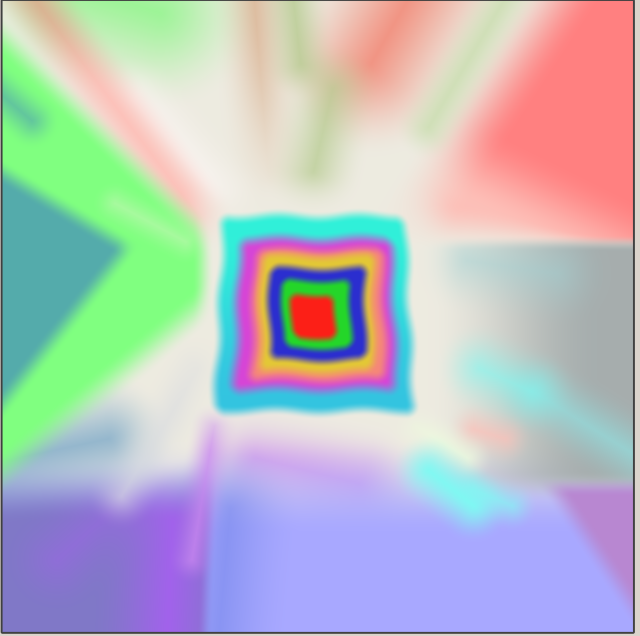
Write a Shadertoy shader that draws this background.

```glsl
const vec3 CREAM = vec3(.93, .92, .88);
const vec3 CORAL = vec3(1., .5, .5);
const vec3 BLUSH = vec3(.99, .75, .72);
const vec3 TAN = vec3(.85, .69, .56);
const vec3 OLIVE = vec3(.69, .78, .53);
const vec3 GREEN = vec3(.5, 1., .5);
const vec3 TEAL = vec3(.33, .67, .67);
const vec3 AQUA = vec3(.49, .98, .95);
const vec3 MIST = vec3(.65, .68, .68);
const vec3 LAVENDER = vec3(.66, .66, 1.);
const vec3 SLATE = vec3(.5, .47, .78);
const vec3 VIOLET = vec3(.67, .36, .96);
const vec3 ORCHID = vec3(.79, .53, .94);

void lay(inout vec3 col, vec3 tint, float mask) {
    col = mix(col, tint, mask);
}

// Soft stroke between line.xy and line.zw
float ray(vec2 p, vec4 line, float radius, float soft) {
    vec2 q = p - line.xy, ab = line.zw - line.xy;
    float h = clamp(dot(q, ab) / dot(ab, ab), 0., 1.);
    return 1. - smoothstep(-soft, soft, length(q - h * ab) - radius);
}

// Soft half plane left of the line
float leftOf(vec2 p, vec4 line, float soft) {
    vec2 q = p - line.xy, ab = normalize(line.zw - line.xy);
    return smoothstep(-soft, soft, ab.x * q.y - ab.y * q.x);
}

float boxDistance(vec2 p, vec2 halfSize, float radius) {
    vec2 q = abs(p) - halfSize + radius;
    return length(max(q, 0.)) + min(max(q.x, q.y), 0.) - radius;
}

// Wavy blurred square
float tile(vec2 p, vec2 center, vec2 halfSize, float soft) {
    vec2 q = p - center;
    q += .003 * sin(q.yx * 48. + vec2(.5, 1.2));
    return 1. - smoothstep(-soft, soft, boxDistance(q, halfSize, .014));
}

void upperRays(inout vec3 col, vec2 p) {
    lay(col, vec3(.95, .52, .45), ray(p, vec4(.66, 1.04, .58, .9), .05, .1));
    lay(col, TAN, ray(p, vec4(.395, 1.03, .42, .72), .02, .05) * smoothstep(.62, 1., p.y));
    lay(col, OLIVE, .85 * ray(p, vec4(.455, 1.03, .47, .9), .02, .04));
    lay(col, OLIVE, .9 * ray(p, vec4(.52, .86, .49, .73), .02, .06));
    // Coral corner
    float depth = smoothstep(0., .14, p.y - .62 + .5 * (p.x - .85));
    float top = mix(.68, .63, smoothstep(.7, .95, p.x));
    float corner = leftOf(p, vec4(.87, 1., .7, .74), .06) * smoothstep(.605, top, p.y);
    lay(col, mix(BLUSH, CORAL, depth), corner);
    lay(col, vec3(.8, .87, .7), ray(p, vec4(.8, 1.02, .67, .8), .02, .035));
    // Green, white and blush rays
    lay(col, vec3(.58, .96, .56), ray(p, vec4(.12, 1.02, .25, .98), .06, .1));
    lay(col, vec3(.98, .96, .95), ray(p, vec4(.21, .84, .34, .69), .025, .05));
    vec3 blush = mix(BLUSH, TAN, smoothstep(.85, 1., p.y));
    lay(col, blush, ray(p, vec4(.04, 1.02, .31, .66), .025, .035));
}

void lowerRays(inout vec3 col, vec2 p) {
    lay(col, ORCHID, .8 * ray(p, vec4(.4, .28, .56, .24), .035, .07));
    lay(col, LAVENDER, 1. - smoothstep(.16, .31, p.y));
    lay(col, vec3(.46, .53, .92), ray(p, vec4(.34, -.02, .36, .2), .015, .1));
    // Violet corner
    vec3 shade = mix(SLATE, VIOLET, ray(p, vec4(.26, -.03, .27, .18), .035, .09));
    lay(shade, VIOLET, .5 * ray(p, vec4(.09, .12, .2, .22), .02, .07));
    float corner = leftOf(p, vec4(.32, 0., .33, .3), .012);
    lay(col, shade, corner * (1. - smoothstep(.18, .28, p.y)));
    lay(col, vec3(.52, .68, .79), ray(p, vec4(-.02, .27, .17, .31), .035, .07));
    lay(col, vec3(.85, .86, .88), .8 * ray(p, vec4(.19, .22, .31, .42), .015, .04));
    lay(col, ORCHID, ray(p, vec4(.3, .12, .335, .33), .01, .03));
}

void rightRays(inout vec3 col, vec2 p) {
    float band = smoothstep(.21, .26, p.y) * (1. - smoothstep(.605, .63, p.y));
    lay(col, MIST, band * smoothstep(.66, .94, p.x));
    lay(col, vec3(.62, .82, .83), .7 * band * ray(p, vec4(.73, .59, .87, .57), .02, .07));
    lay(col, vec3(.58, .85, .85), band * ray(p, vec4(.84, .38, 1., .28), .02, .05));
    lay(col, AQUA, .9 * ray(p, vec4(.75, .42, .83, .385), .015, .06));
    lay(col, BLUSH, ray(p, vec4(.74, .325, .79, .31), .01, .035));
    lay(col, vec3(.93, .98, .87), ray(p, vec4(.65, .33, .73, .28), .012, .03));
    lay(col, AQUA, ray(p, vec4(.67, .26, .74, .205), .025, .035));
    lay(col, AQUA, .8 * ray(p, vec4(.74, .23, .8, .205), .012, .03));
    float mauve = leftOf(p, vec4(.86, .24, 1., .03), .02) * (1. - smoothstep(.22, .25, p.y));
    lay(col, vec3(.72, .53, .82), mauve);
}

void leftArrow(inout vec3 col, vec2 p) {
    float arrow = leftOf(p, vec4(.32, .63, 0., .948), .025);
    arrow *= leftOf(p, vec4(0., .254, .3125, .516), .03) * (1. - smoothstep(.3, .335, p.x));
    vec3 fill = mix(GREEN, vec3(.72, .97, .67), ray(p, vec4(.18, .68, .29, .62), .008, .03));
    lay(fill, TEAL, .8 * ray(p, vec4(-.02, .87, .05, .81), .015, .03));
    float core = leftOf(p, vec4(.2, .61, 0., .732), .018);
    lay(fill, TEAL, core * leftOf(p, vec4(0., .36, .195, .607), .018));
    lay(col, fill, arrow);
}

void nestedSquares(inout vec3 col, vec2 p) {
    vec2 q = p;
    q.x += .3 * (p.x - .491) * (p.y - .507);
    vec3 cyan = mix(vec3(.2, .77, .88), vec3(.19, .94, .85), smoothstep(.37, .65, p.y));
    lay(col, cyan, tile(q, vec2(.491, .507), vec2(.148, .153), .011));
    lay(col, vec3(.84, .27, .84), tile(q, vec2(.493, .506), vec2(.122, .118), .013));
    lay(col, vec3(.96, .53, .47), tile(q, vec2(.498, .505), vec2(.102), .011));
    lay(col, vec3(.89, .78, .21), tile(p, vec2(.495, .507), vec2(.088, .091), .01));
    lay(col, vec3(.17, .18, .81), tile(p, vec2(.496, .506), vec2(.075, .072), .009));
    lay(col, vec3(.14, .84, .16), tile(p, vec2(.495, .506), vec2(.053), .008));
    lay(col, vec3(.99, .12, .09), tile(p, vec2(.49, .503), vec2(.034), .008));
}

void mainImage(out vec4 fragColor, in vec2 fragCoord) {
    vec2 p = fragCoord / iResolution.xy;
    vec3 col = CREAM;
    upperRays(col, p);
    lowerRays(col, p);
    rightRays(col, p);
    // Pale halo
    float halo = boxDistance(p - vec2(.491, .507), vec2(.15), .02);
    lay(col, CREAM, .65 * (1. - smoothstep(0., .08, halo)));
    leftArrow(col, p);
    nestedSquares(col, p);
    // Thin frame and light margin
    float frame = boxDistance(p - vec2(.4965, .5025), vec2(.4925, .496), 0.);
    vec3 margin = mix(vec3(.25), vec3(.86, .83, .8), smoothstep(.002, .004, frame));
    lay(col, margin, smoothstep(-.001, .001, frame));
    fragColor = vec4(col, 1.);
}
```
